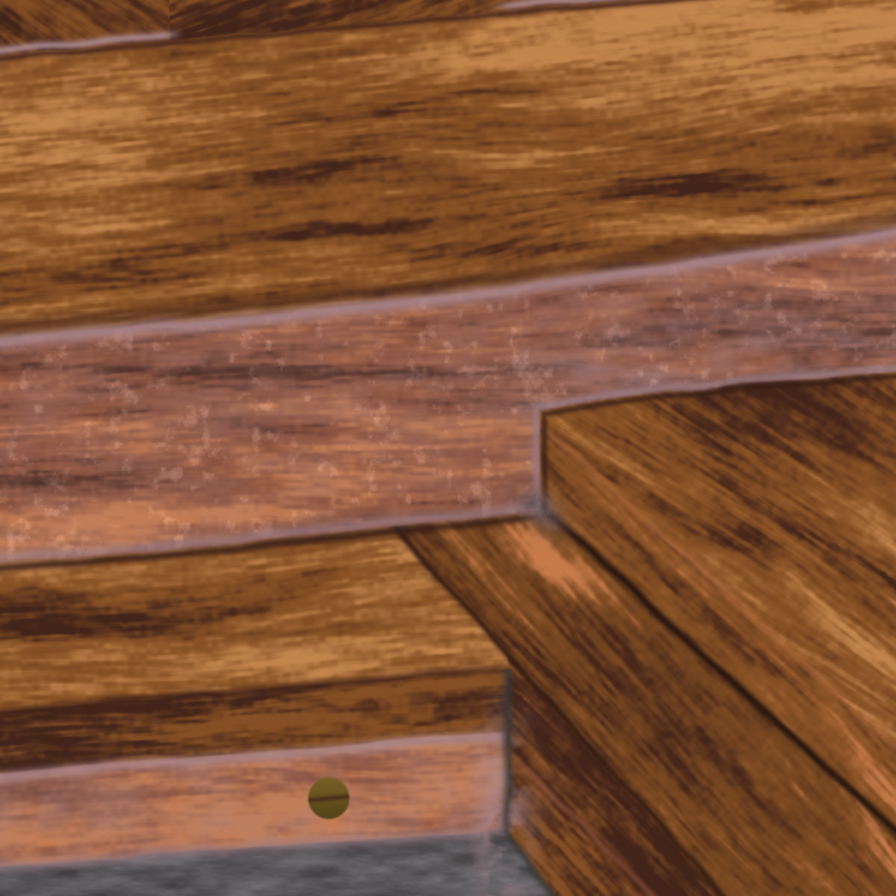
Reproduce this texture procedurally as a three.js fragment shader.

```glsl
// Varnished hardwood joinery: long boards, a raised panel, a mitred board
// and a recessed corner with a brass screw. Signed half planes cut the boards;
// stretched noise gives the grain, gaussians give stains and seams.
#define EDGE 0.002
#define WOBBLE 0.004
#define GRAIN 1.0
#define DARK vec3(0.26, 0.14, 0.10)
#define BROWN vec3(0.52, 0.31, 0.14)
#define GOLD vec3(0.76, 0.52, 0.30)
#define RUST vec3(0.54, 0.31, 0.22)
#define ORANGE vec3(0.78, 0.48, 0.29)
#define LILAC vec3(0.66, 0.53, 0.56)
#define SLATE vec3(0.36, 0.35, 0.36)
varying vec2 vUv;
vec2 p, w; // canvas point, and the same point with wobble for cut edges

float hash(vec2 q) {
  q = fract(q * vec2(0.1731, 0.2317));
  q += dot(q, q.yx + 31.7);
  return fract((q.x + q.y) * q.x * 7.13);
}
float noise(vec2 q) {
  vec2 i = floor(q), f = fract(q);
  f = f * f * (3.0 - 2.0 * f);
  return mix(mix(hash(i), hash(i + vec2(1, 0)), f.x),
             mix(hash(i + vec2(0, 1)), hash(i + 1.0), f.x), f.y);
}
float fbm(vec2 q) {
  float sum = 0.0, amp = 0.53;
  for (int i = 0; i < 4; i++) {
    sum += amp * noise(q);
    q = q * 2.03 + 17.3;
    amp *= 0.5;
  }
  return sum;
}
vec2 turn(vec2 q, float a) {
  return vec2(cos(a) * q.x + sin(a) * q.y, cos(a) * q.y - sin(a) * q.x);
}
// Distance from the line a to b, positive on its left
float side(float ax, float ay, float bx, float by) {
  vec2 d = normalize(vec2(bx - ax, by - ay)), q = w - vec2(ax, ay);
  return d.x * q.y - d.y * q.x;
}
float cover(float d) { return smoothstep(-EDGE, EDGE, d); }
float line(float d, float r) { return exp(-d * d / (r * r)); }
void lay(inout vec3 c, vec3 k, float d) { c = mix(c, k, cover(d)); }
void seam(inout vec3 c, vec3 k, float d, float r, float a) { c = mix(c, k, a * line(d, r)); }
float blob(float x, float y, float a, float rx, float ry) {
  vec2 q = turn(p - vec2(x, y), a) / vec2(rx, ry);
  return exp(-dot(q, q));
}
// Grain along angle a; tone shifts the balance from dark to light
vec3 wood(float a, float tone, vec3 mid, vec3 light) {
  vec2 q = turn(p, a) + 3.0;
  q.y += 0.025 * (noise(q * vec2(4, 9)) - 0.5);
  float t = 0.6 * fbm(q * vec2(3, 18)) + 0.55 * fbm(q * vec2(6, 65) + 9.0)
          + 0.25 * noise(q * vec2(35, 210)) + 0.12 * noise(p * 150.0) - 0.76;
  t = 0.5 + tone + GRAIN * t;
  return mix(mix(DARK, mid, smoothstep(0.05, 0.48, t)), light, smoothstep(0.42, 0.88, t));
}

void main() {
  p = vUv;
  w = p + WOBBLE * (vec2(noise(p * 23.0), noise(p * 23.0 + 40.0)) - 0.5);
  float x = w.x, y = w.y, tone;

  // Top board, then the broad golden board with a darker streaked band
  float top = y - 0.938 - 0.088 * x, band = y - 0.72 - 0.09 * x;
  vec3 col = wood(x < 0.19 ? -0.6 : 0.35, -0.17, BROWN, RUST);
  seam(col, DARK, side(0.15, 1.0, 0.2, 0.955), 0.004, 0.6);
  tone = 0.1 + 0.2 * blob(0.88, 0.93, 0.1, 0.3, 0.06) + 0.14 * blob(0.08, 0.82, 0.1, 0.15, 0.08)
       - 0.2 * blob(0.38, 0.81, 0.1, 0.18, 0.05) - 0.22 * blob(0.75, 0.83, 0.05, 0.32, 0.035)
       - smoothstep(0.03, -0.01, band) * (0.02 + 0.34 * noise(turn(p, 0.1) * vec2(5, 100)));
  lay(col, wood(0.1, tone, BROWN, GOLD), -top);
  float pale = 1.0 - smoothstep(0.18, 0.21, x) + smoothstep(0.54, 0.58, x);
  seam(col, LILAC, top - 0.006, 0.005, 0.85 * pale);
  seam(col, DARK, top + 0.003, 0.004, 0.75);

  // Orange board under a lilac ridge
  float ridge = y - 0.623 - 0.075 * x - 0.045 * x * x;
  float low = y - 0.372 - 0.07 * x - 0.047 * x * x;
  tone = 0.02 + 0.2 * blob(0.45, 0.53, 0.0, 0.16, 0.05) + 0.16 * blob(0.1, 0.53, 0.0, 0.2, 0.03)
       + 0.22 * blob(0.12, 0.41, 0.1, 0.3, 0.035) - 0.4 * blob(0.29, 0.523, -0.06, 0.13, 0.01)
       - 0.38 * blob(0.08, 0.466, 0.0, 0.14, 0.014) - 0.28 * blob(0.24, 0.585, -0.03, 0.25, 0.008)
       - 0.2 * blob(0.82, 0.65, 0.1, 0.3, 0.04);
  float haze = 0.35 + 0.45 * blob(0.78, 0.6, 0.1, 0.28, 0.05);
  vec3 plank = mix(wood(0.03, tone, RUST, ORANGE), LILAC, haze * fbm(p * vec2(20, 50)));
  plank += 0.1 * smoothstep(0.58, 0.85, fbm(p * 70.0));
  lay(col, plank, -ridge);
  seam(col, LILAC, ridge + 0.003, 0.009, 0.8);
  seam(col, DARK, ridge - 0.013, 0.008, 0.5);

  // Lower left board, dark step, red ledge and slate floor
  float drop = side(0.0, 0.206, 0.573, 0.255), ledge = side(0.0, 0.138, 0.553, 0.182);
  float base = side(0.0, 0.034, 0.56, 0.073);
  tone = 0.16 - 0.5 * blob(0.08, 0.305, 0.05, 0.36, 0.036);
  vec3 lower = wood(0.07, tone, BROWN, GOLD);
  lay(lower, wood(0.08, -0.2, BROWN, RUST), -drop);
  seam(lower, DARK, drop, 0.005, 0.6);
  vec3 red = mix(wood(0.06, 0.1, RUST, ORANGE), LILAC, 0.5 * fbm(p * 35.0));
  lay(lower, red, -ledge);
  seam(lower, LILAC, ledge + 0.004, 0.007, 0.7);
  lay(lower, SLATE * (0.55 + 0.8 * fbm(p * vec2(25, 75))), -base);
  seam(lower, LILAC * 0.9, base, 0.007, 0.6);
  vec2 s = p - vec2(0.367, 0.109);
  vec3 brass = BROWN * vec3(0.9, 1.2, 1.0) * (0.85 + 7.0 * s.y);
  seam(brass, DARK, s.y - 0.1 * s.x, 0.003, 0.7);
  lay(lower, brass, 0.023 - length(s));

  // Shaded inner side of the recess and its worn corner
  float recess = x - 0.566 - 0.75 * max(0.0, 0.07 - y);
  vec3 shade = wood(-0.8, -0.2, BROWN, RUST);
  seam(shade, RUST, side(0.573, 0.155, 0.73, 0.0), 0.004, 0.6);
  lay(lower, shade, recess);
  float wear = blob(0.56, 0.09, 0.0, 0.03, 0.1) * smoothstep(0.3, 0.65, fbm(p * 45.0));
  lower = mix(lower, LILAC, 0.8 * wear);
  seam(lower, SLATE * 0.6, recess, 0.006, 0.7 * cover(-drop));

  // Mitred diagonal board
  float mitre = side(0.449, 0.401, 0.807, 0.0);
  tone = 0.5 * blob(0.61, 0.375, -0.65, 0.07, 0.02) - 0.22 * blob(0.7, 0.22, -0.85, 0.2, 0.05);
  lay(lower, wood(-0.83, tone - 0.05, BROWN * 0.9, ORANGE), mitre);
  seam(lower, DARK * 0.75, mitre, 0.004, 0.8);
  lay(col, lower, -low);
  seam(col, LILAC * 0.9, low - 0.005, 0.007, 0.65);
  seam(col, DARK * 0.8, low + 0.006, 0.005, 0.75);

  // Raised panel with a bevelled diagonal side
  float wall = x - 0.602, roof = 0.542 + 0.16 * wall - 0.14 * wall * wall - y;
  float foot = side(0.612, 0.427, 1.0, 0.073), bevel = side(0.618, 0.512, 1.0, 0.167);
  float rim = min(roof, wall), out1 = cover(foot);
  tone = 0.03 - 0.3 * line(roof, 0.075) * smoothstep(0.66, 0.85, x)
       - 0.28 * blob(0.83, 0.4, -0.6, 0.05, 0.02);
  vec3 face = wood(-0.58, tone, BROWN, GOLD);
  lay(face, wood(-0.75, -0.03, BROWN, ORANGE), -bevel);
  seam(face, ORANGE, bevel, 0.005, 0.35);
  lay(col, face, min(rim, foot));
  seam(col, LILAC * 0.9, rim + 0.004, 0.005, 0.75 * out1);
  seam(col, DARK * 0.8, rim - 0.005, 0.004, 0.7 * out1);
  seam(col, DARK * 0.55, foot, 0.005, 0.9 * cover(wall));

  // Dust where the joints meet
  vec3 dust = mix(SLATE * 0.6, LILAC, fbm(p * 80.0));
  gl_FragColor = vec4(mix(col, dust, 0.8 * blob(0.602, 0.432, -0.7, 0.03, 0.017)), 1.0);
}
```
